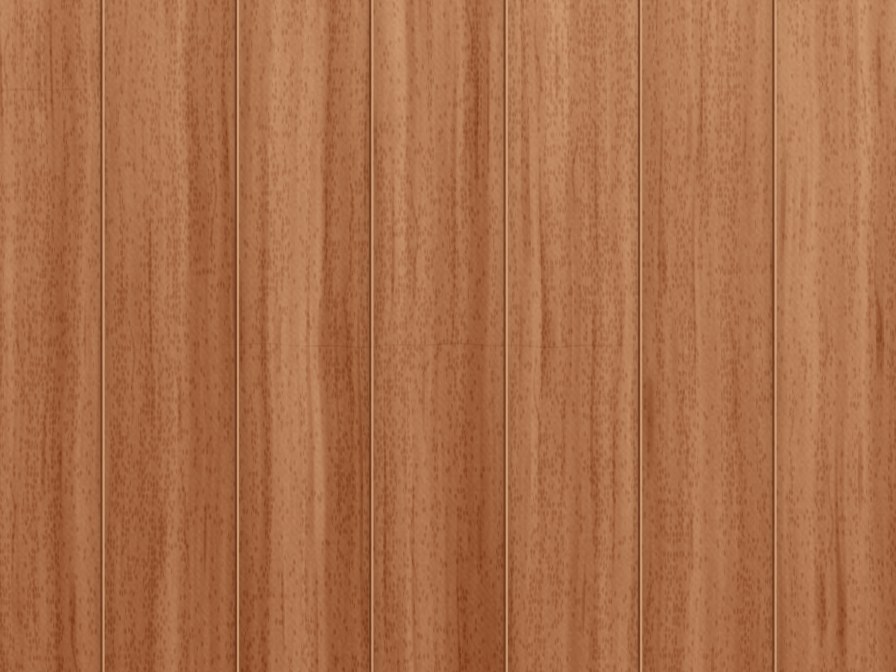
Give the GLSL for this texture, as a WebGL 2 fragment shader.

```glsl
#version 300 es
precision highp float;
// Upright reddish-brown wood planks with bevelled seams, each grained differently.
// Stretched noise makes the colour bands, cellular noise the pores, and layered
// sines the wandering cracks; one shade value is then mapped to the wood colours.

uniform vec2 u_resolution;
out vec4 fragColor;

float hash(vec2 p) {
  vec3 q = fract(vec3(p.xyx) * vec3(0.1031, 0.1030, 0.0973));
  q += dot(q, q.yzx + 33.33);
  return fract((q.x + q.y) * q.z);
}

// Value noise; a small softness gives bands with crisp sides.
float bandNoise(vec2 p, float softness) {
  vec2 cell = floor(p), f = fract(p);
  f.x = smoothstep(0.5 - softness, 0.5 + softness, f.x);
  f.y = f.y * f.y * (3.0 - 2.0 * f.y);
  float low = mix(hash(cell), hash(cell + vec2(1, 0)), f.x);
  float high = mix(hash(cell + vec2(0, 1)), hash(cell + vec2(1, 1)), f.x);
  return mix(low, high, f.y);
}

// Cellular noise: soft dots on the fraction of cells given by density.
float pores(vec2 p, float density) {
  vec2 cell = floor(p);
  float mark = 0.0;
  for (int j = -1; j <= 1; j++)
    for (int i = -1; i <= 1; i++) {
      vec2 id = cell + vec2(i, j);
      vec2 centre = id + 0.2 + 0.6 * vec2(hash(id + 17.0), hash(id + 59.0));
      float dot1 = 1.0 - smoothstep(0.15, 0.75, length(p - centre));
      mark = max(mark, dot1 * step(1.0 - density, hash(id + 91.0)));
    }
  return mark;
}

// Thin wandering cracks, each covering part of the plank's height.
float cracks(vec2 local, float plank, float pixel) {
  float mark = 0.0;
  for (int k = 0; k < 3; k++) {
    vec2 id = vec2(plank + 7.0, float(k) + 3.0);
    float x = 0.2 * (0.15 + 0.7 * hash(id));
    float y = hash(id + 21.0);
    x += 0.004 * sin(local.y * 23.0 + plank) + 0.002 * sin(local.y * 61.0 + x * 90.0);
    float reach = 1.0 - smoothstep(0.03, 0.09 + 0.08 * hash(id + 43.0), abs(local.y - y));
    float line = 1.0 - smoothstep(0.0005, 0.0015 + pixel, abs(local.x - x));
    mark = max(mark, line * reach);
  }
  return mark;
}

float stripe(float x, float centre, float halfWidth, float pixel) {
  return 1.0 - smoothstep(halfWidth - 0.5 * pixel, halfWidth + pixel, abs(x - centre));
}

void main() {
  vec2 p = gl_FragCoord.xy / u_resolution.y;
  float pixel = 1.0 / u_resolution.y;

  // Planks are a fifth of the height wide, the first one cut by the left edge.
  float across = (p.x - 0.153) / 0.2;
  float plank = floor(across) + 4.0;
  vec2 local = vec2(fract(across) * 0.2, p.y);

  // Grain coordinates bend slightly and differ from plank to plank.
  vec2 grain = local + vec2(plank * 1.37, plank * 5.3);
  grain.x += 0.0025 * sin(p.y * 7.0 + plank * 2.0) + 0.001 * sin(p.y * 19.0 + plank);

  // Broad bands, narrow bands, fine fibres and the top-to-bottom fade.
  float broad = bandNoise(grain * vec2(24.0, 0.6), 0.16);
  float narrow = bandNoise(grain * vec2(65.0, 1.6) + 31.0, 0.3);
  float fibre = bandNoise(grain * vec2(210.0, 8.0) + 73.0, 0.5);
  float shade = 0.59 + 0.36 * (p.y - 0.5);
  shade += 0.46 * (broad - 0.5) + 0.26 * (narrow - 0.5) + 0.17 * (fibre - 0.5);

  // The middle of a plank is paler than its sides.
  shade += 0.09 * sin(local.x * 15.708) - 0.05;

  // Dark smears, pores strung along the fibres, and fine speckle.
  float smear = bandNoise(grain * vec2(120.0, 5.0) + 137.0, 0.5);
  shade -= 0.28 * smoothstep(0.76, 1.0, smear);
  float strings = smoothstep(0.4, 0.8, bandNoise(grain * vec2(95.0, 2.5) + 211.0, 0.5));
  shade -= 0.24 * pores(grain * vec2(230.0, 105.0), 0.12 + 0.5 * strings);
  shade += 0.14 * (bandNoise(grain * vec2(330.0, 240.0), 0.5) - 0.5);
  shade += 0.02 * sin(p.x * 620.0 + p.y * 480.0);

  // Cracks, and faint level scratches over a few planks.
  shade -= 0.2 * cracks(local, plank, pixel);
  float wobble = 0.002 * sin(p.x * 21.0) + 0.001 * sin(p.x * 67.0);
  float middle = smoothstep(0.3, 0.38, p.x) * (1.0 - smoothstep(0.85, 0.98, p.x));
  float left = 1.0 - smoothstep(0.1, 0.18, p.x);
  float worn = 0.4 + 0.6 * bandNoise(vec2(p.x * 40.0, 3.0), 0.5);
  shade -= 0.18 * worn * middle * stripe(p.y, 0.486 + wobble, 0.001, pixel);
  shade -= 0.12 * worn * left * stripe(p.y, 0.865 + wobble, 0.001, pixel);

  vec3 darkWood = vec3(0.55, 0.29, 0.15);
  vec3 paleWood = vec3(0.78, 0.57, 0.41);
  vec3 color = mix(darkWood, paleWood, clamp(shade, -0.2, 1.1));

  // Seam: soft shadow, dark groove, then the lit edge of the next plank.
  float seam = (fract(across + 0.5) - 0.5) * 0.2;
  color *= 1.0 - 0.13 * exp(-abs(seam) / 0.006);
  color = mix(color, vec3(0.42, 0.20, 0.10), 0.75 * stripe(seam, -0.0022, 0.0012, pixel));
  color = mix(color, vec3(0.87, 0.67, 0.50), 0.8 * stripe(seam, 0.0012, 0.0012, pixel));

  fragColor = vec4(color, 1.0);
}
```
